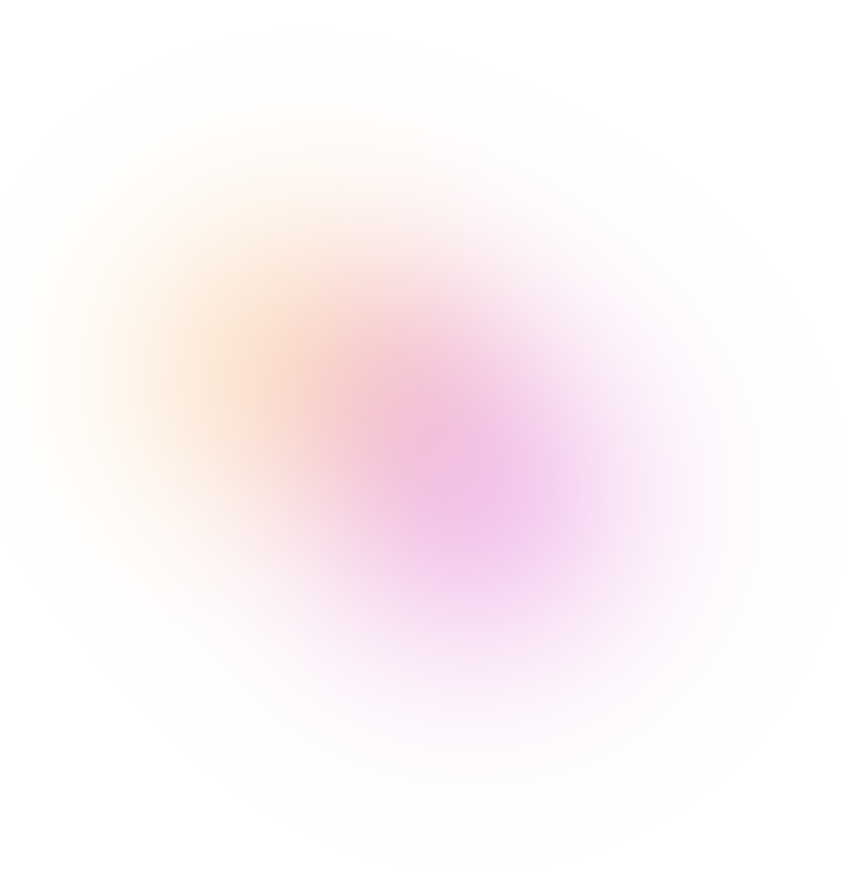
This background is drawn by a WebGL 1 fragment shader. Its source:

```glsl
precision highp float;
// A soft cloud of light on white: amber, orange, rose and orchid glows.
// Each glow is a round Gaussian that absorbs some red, green and blue
// from the white ground, so overlapping glows blend into deeper pinks.

uniform vec2 u_resolution;

// Absorbed light at the heart of each glow
#define ORCHID_INK vec3(0.045, 0.210, 0.060)
#define ORANGE_INK vec3(0.008, 0.083, 0.160)
#define ROSE_INK   vec3(0.010, 0.055, 0.028)
#define AMBER_INK  vec3(0.000, 0.007, 0.024)

// Glow placement: centre x, centre y, spread, in canvas heights
#define ORCHID_SPOT vec3(0.528, 0.446, 0.137)
#define ORANGE_SPOT vec3(0.332, 0.594, 0.135)
#define ROSE_SPOT   vec3(0.470, 0.613, 0.097)
#define AMBER_SPOT  vec3(0.232, 0.575, 0.110)

// Gaussian falloff around a spot
float glow(vec2 p, vec3 spot) {
    vec2 d = (p - spot.xy) / spot.z;
    return exp(-0.5 * dot(d, d));
}

void main() {
    vec2 p = gl_FragCoord.xy / u_resolution.y;

    // Sum the light taken away by every glow
    vec3 absorbed = ORCHID_INK * glow(p, ORCHID_SPOT)
                  + ORANGE_INK * glow(p, ORANGE_SPOT)
                  + ROSE_INK * glow(p, ROSE_SPOT)
                  + AMBER_INK * glow(p, AMBER_SPOT);

    gl_FragColor = vec4(vec3(1.0) - absorbed, 1.0);
}
```
